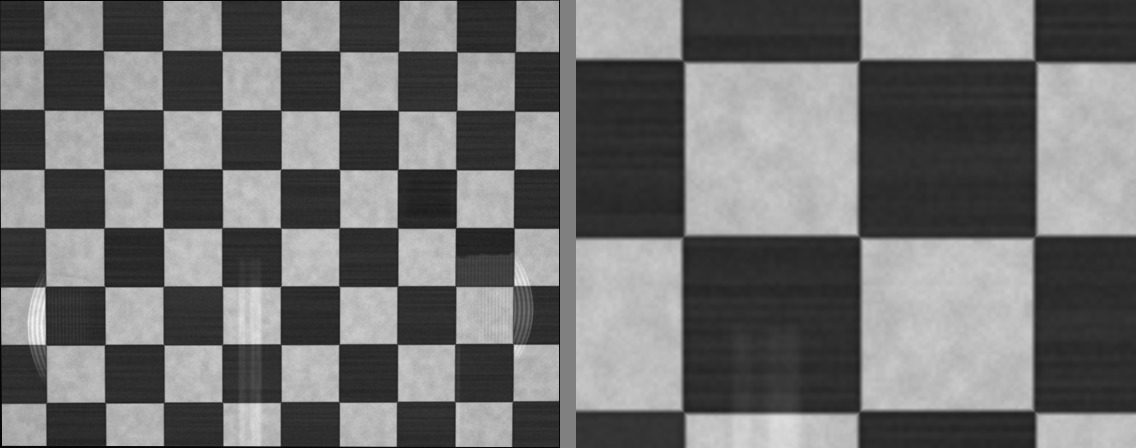
Left: the whole. Right: its middle third, enlarged.
This pattern is drawn by a Shadertoy shader. Its source:

```glsl
// Worn grey checkerboard seen almost head-on, with mottled paper and inked squares.
// A slightly bent grid gives the squares; value noise adds fibre and scan lines,
// and a few masks in grid units add glare, streaks and a scuffed patch.

float hash(vec2 p) {
    vec3 q = fract(p.xyx * vec3(0.1031, 0.1030, 0.0973));
    q += dot(q, q.yzx + 33.33);
    return fract((q.x + q.y) * q.z);
}

float noise(vec2 p) {
    vec2 i = floor(p), f = fract(p);
    f = f * f * (3.0 - 2.0 * f);
    return mix(mix(hash(i), hash(i + vec2(1, 0)), f.x),
               mix(hash(i + vec2(0, 1)), hash(i + vec2(1, 1)), f.x), f.y);
}

float fbm(vec2 p) {
    float sum = 0.0, gain = 0.5;
    for (int i = 0; i < 4; i++) {
        sum += gain * noise(p);
        p = p * 2.03 + 17.0;
        gain *= 0.5;
    }
    return sum;
}

// Soft-edged interval from a to b
float band(float x, float a, float b, float soft) {
    return smoothstep(a - soft, a + soft, x) * (1.0 - smoothstep(b - soft, b + soft, x));
}

// Striped half lens: straight side at x = 0, bulging towards positive x
float glare(vec2 p, float width, float halfHeight) {
    float bulge = max(0.0, 1.0 - p.y * p.y / (halfHeight * halfHeight));
    float arc = width * bulge;
    float stripes = 0.72 + 0.28 * cos(80.0 * (p.x - arc));
    return band(p.x, 0.0, arc, 0.018) * bulge * stripes;
}

void mainImage(out vec4 fragColor, in vec2 fragCoord) {
    vec2 uv = fragCoord / iResolution.xy;
    uv.y = 1.0 - uv.y;

    // Grid coordinates, one unit per square, with slight keystone and bend
    vec2 g = (uv - vec2(0.5022, 0.5098)) * vec2(9.487 + 0.135 * uv.y, 7.62 + 0.08 * uv.x);
    g += vec2(0.0015, 0.0025) * g * g;
    vec2 cell = floor(g);
    vec2 toLine = abs(g - round(g));
    float lineDist = min(toLine.x, toLine.y);
    float side = mod(cell.x + cell.y, 2.0) < 0.5 ? 1.0 : -1.0;
    float soft = max(0.028, 11.0 / iResolution.y);
    float light = smoothstep(-0.4 * soft, soft, side * lineDist);

    // Mottled paper, brightest right of centre and low down
    vec2 c = uv - vec2(0.55, 0.62);
    float paper = 0.745 - 0.2 * dot(c, c);
    paper += 0.13 * (fbm(g * 7.0 + 40.0) - 0.47);
    paper += 0.035 * (noise(g * 38.0 + 90.0) - 0.5);

    // Ink with horizontal scan lines, varied per square and darker at its rim
    float ink = 0.178 + 0.025 * (hash(cell + 50.0) - 0.5);
    ink += 0.04 * (noise(vec2(uv.x * 5.0, uv.y * 210.0)) - 0.5);
    ink += 0.02 * (noise(g * 30.0 + 70.0) - 0.5);
    ink -= 0.03 * (1.0 - smoothstep(0.0, 0.05, lineDist));
    ink -= 0.025 * band(g.x, 2.15, 2.9, 0.1) * band(g.y, -0.85, -0.2, 0.12);

    // Scuffed patch: dark above, lifted and finely striped below a ragged edge
    float inPatch = band(g.x, 3.0, 4.0, 0.01) * band(g.y, 0.0, 1.0, 0.01);
    float ragged = 0.5 - 0.07 * (g.x - 3.0) + 0.06 * (noise(vec2(g.x * 9.0, 3.0)) - 0.5);
    float lifted = smoothstep(ragged - 0.04, ragged + 0.04, g.y);
    float fine = cos(g.x * 105.0);
    ink += inPatch * mix(-0.035, 0.075 + 0.015 * fine, lifted);

    // Fine vertical ribs beside the glare
    float row = band(g.y, 1.05, 1.95, 0.1);
    ink += row * band(g.x, -4.0, -3.3, 0.15) * (0.025 + 0.018 * fine);
    paper += row * band(g.x, 3.4, 4.0, 0.2) * 0.025 * fine;

    float shade = mix(ink, paper, light);

    // Pale vertical streaks running down to the lower edge
    float streaks = 0.035 * band(g.x, -0.73, -0.33, 0.03);
    streaks += 0.04 * band(g.x, -0.72, -0.62, 0.025);
    streaks += 0.05 * band(g.x, -0.53, -0.35, 0.03);
    streaks *= smoothstep(0.48, 0.55, g.y) * (0.45 + 0.55 * smoothstep(0.8, 1.1, g.y));
    streaks += 0.05 * band(g.x, 3.01, 3.08, 0.02) * smoothstep(1.9, 2.1, g.y);
    shade += streaks * (0.75 + 0.5 * noise(vec2(g.x * 25.0, g.y * 2.0)));

    // Curved glare near both sides, and a faint crease low on the left
    shade += 0.25 * glare(vec2(-4.0 - g.x, g.y - 1.68), 0.31, 1.05);
    shade += 0.24 * glare(vec2(g.x - 4.0, g.y - 1.4), 0.34, 1.0);
    float crease = g.y - 0.74 - 0.1 * (g.x + 4.0);
    shade -= 0.03 * light * band(g.x, -4.0, -3.3, 0.1) * band(crease, 0.0, 0.06, 0.03);

    // Uneven black rim, wider at the lower left
    vec2 start = uv - vec2(0.0007 + 0.003 * uv.y * uv.y, 0.0025 - 0.0012 * uv.x);
    vec2 end = 1.0 - uv - vec2(0.0016, 0.005 - 0.003 * uv.x);
    float inside = min(min(start.x, end.x) * 1.25, min(start.y, end.y));
    shade = mix(0.025, shade, smoothstep(-0.0012, 0.0012, inside));

    fragColor = vec4(vec3(clamp(shade, 0.0, 1.0)), 1.0);
}
```
